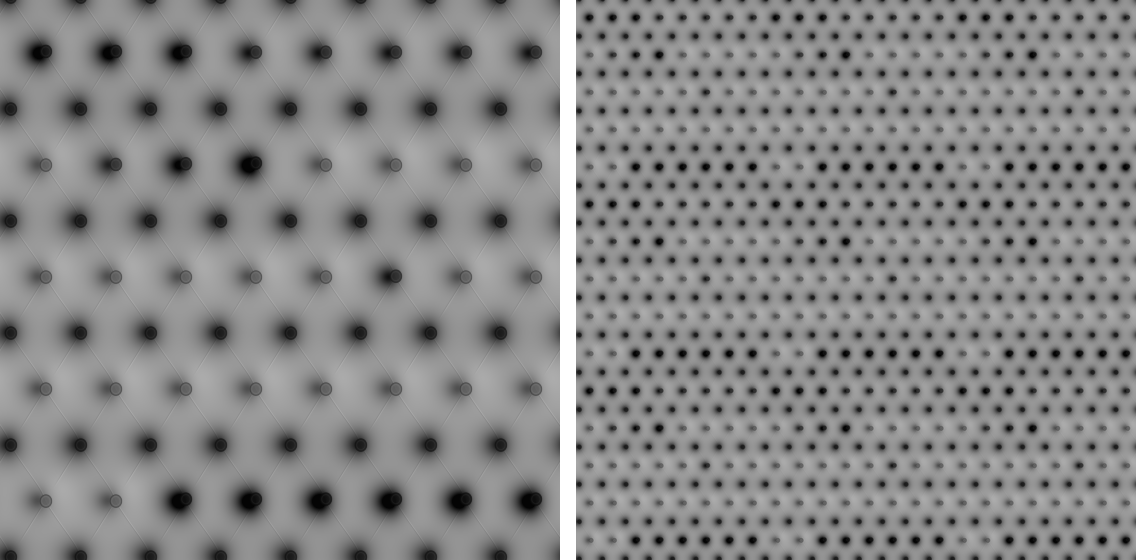
Left: one tile. Right: repeated 3 by 3.
Give the GLSL for this texture map, as a WebGL 2 fragment shader.

```glsl
#version 300 es
precision highp float;
// Tufted upholstery as a grey height map: two interleaved lattices of buttons,
// each sunk in a soft lopsided hollow and joined by fine diagonal seams.
// Some buttons of the second lattice are pulled deeper; everything wraps.
uniform vec2 u_resolution;
out vec4 fragColor;

#define REPEATS vec2(8.0, 5.0)
#define ORIGIN vec2(0.156, 0.026)
#define CLOTH_GREY 0.645
#define BUTTON_RADIUS 0.0108
#define HOLLOW_CORE 0.0104
#define HOLLOW_REACH 0.017
#define RIM_WIDTH 0.0009
#define SEAM_WIDTH 0.0008
#define SEAM_BEND 0.032
#define SEAM_CONTRAST 0.10
#define ROW_SWELL 0.022
#define MOTTLE 0.02

const float TAU = 6.2831853;

float hash(vec2 cell) {
    vec3 q = fract(vec3(cell.xyx) * 0.1031);
    q += dot(q, q.yzx + 33.33);
    return fract((q.x + q.y) * q.z);
}

// Value noise that wraps after one full set of repeats
float wrapNoise(vec2 p) {
    vec2 cell = floor(p), f = fract(p);
    f = f * f * (3.0 - 2.0 * f);
    vec2 a = mod(cell, REPEATS), b = mod(cell + 1.0, REPEATS);
    return mix(mix(hash(a), hash(vec2(b.x, a.y)), f.x),
               mix(hash(vec2(a.x, b.y)), hash(b), f.x), f.y);
}

// Soft line that keeps its weight when thinner than a pixel
float stroke(float d, float width, float pixel) {
    float w = sqrt(width * width + 0.2 * pixel * pixel);
    return exp(-d * d / (w * w)) * width / w;
}

// Extra pull on the buttons of the second lattice, by row and column
float pullDepth(vec2 cell) {
    vec2 c = mod(cell, REPEATS);
    if (c.y < 0.5) return step(1.5, c.x);
    if (c.y < 1.5) return 0.0;
    if (c.y < 2.5) return 0.45 * step(abs(c.x - 5.0), 0.5);
    if (c.y < 3.5) return c.x < 3.5 ? c.x / 3.0 : 0.0;
    return c.x < 2.5 ? 0.85 : 0.45;
}

// Hollow around a button: rounded core, long tail, steeper on the right
float hollow(vec2 d) {
    d.x *= d.x > 0.0 ? 1.2 : 0.92;
    float r = sqrt(dot(d, d) + HOLLOW_CORE * HOLLOW_CORE);
    return exp(-(r - 0.82 * HOLLOW_CORE) / HOLLOW_REACH);
}

// Signed distance to the nearest of a family of diagonal seams
float seamDistance(float u) {
    return (fract(u + 0.5) - 0.5) / length(REPEATS);
}

void main() {
    vec2 uv = gl_FragCoord.xy / u_resolution;
    float pixel = 1.0 / min(u_resolution.x, u_resolution.y);
    vec2 p = uv * REPEATS - ORIGIN;

    // Gather hollows, highlights and button masks from both lattices
    float sunk = 0.0, glow = 0.0, disc = 0.0, rim = 0.0, ring = 0.0, tone = 0.1;
    for (int k = 0; k < 2; k++) {
        float second = float(k);
        vec2 q = p - 0.5 * second;
        vec2 nearest = floor(q + 0.5);
        for (int j = -1; j <= 1; j++)
        for (int i = -1; i <= 1; i++) {
            vec2 cell = nearest + vec2(i, j);
            float depth = second * pullDepth(cell);
            vec2 d = (q - cell) / REPEATS - vec2(0.0, 0.0035 * depth);
            vec2 lean = mix(vec2(-0.014, 0.001), vec2(-0.011, -0.004), depth);
            lean = mix(vec2(-0.005, 0.001), lean, second);
            float strength = mix(0.95, 0.6 + 0.9 * depth, second);
            sunk += strength * hollow(d - lean);

            vec2 g = (d - vec2(0.02, 0.022)) / 0.03;
            glow += second * (1.0 - depth) * exp(-dot(g, g));

            float r = length(d * vec2(1.05, 0.97));
            float inside = 1.0 - smoothstep(-pixel, pixel, r - BUTTON_RADIUS);
            disc += inside;
            rim += stroke(r - BUTTON_RADIUS, RIM_WIDTH, pixel);
            ring += stroke(r - 0.72 * BUTTON_RADIUS, RIM_WIDTH, pixel);
            if (r < 2.0 * BUTTON_RADIUS)
                tone = mix(0.1, mix(0.36, 0.06, sqrt(depth)), second);
        }
    }

    // Cloth: gentle swell between rows, mottling and highlights
    float cloth = CLOTH_GREY - ROW_SWELL * cos(TAU * p.y);
    cloth += MOTTLE * (wrapNoise(p) - 0.5) + 0.05 * glow;
    float shade = max(cloth * (1.0 - sunk), 0.015);

    // Seams: a light thread with a dark crease on its lower left
    float t = fract(-2.0 * p.y);
    float falling = seamDistance(p.x + p.y) - SEAM_BEND * t * t * t * (1.0 - t);
    float rising = seamDistance(p.x - p.y);
    float fade = smoothstep(0.05, 0.15, t) * (1.0 - smoothstep(0.5, 0.8, t));
    float thread = stroke(falling, SEAM_WIDTH, pixel)
                 - stroke(falling + 0.0016, SEAM_WIDTH, pixel);
    thread += fade * (stroke(rising, SEAM_WIDTH, pixel)
                    - stroke(rising + 0.0016, SEAM_WIDTH, pixel));
    shade *= 1.0 + SEAM_CONTRAST * thread;

    // Buttons: flat disc, dark rim and a faint inner ring
    shade = mix(shade, tone, 0.8 * min(disc, 1.0));
    shade = mix(shade, 0.45 * tone, 0.6 * min(rim, 1.0));
    shade += 0.05 * ring;
    fragColor = vec4(vec3(clamp(shade, 0.0, 1.0)), 1.0);
}
```
